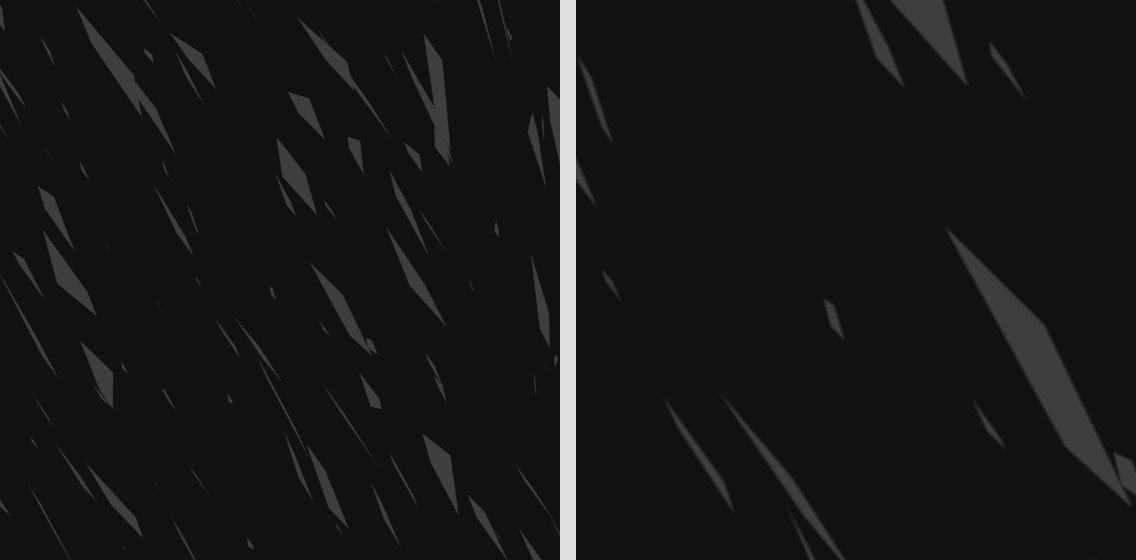
Left, the full canvas; right, a detail of the centre.
A Shadertoy shader for this pattern:

```glsl
// Slanted grey shards scattered over near-black.
// Each cell of a jittered grid holds one kinked four-sided sliver; its lean
// follows a slow field, and its coverage is the span between its two sides.

const vec3 BACKGROUND = vec3(0.065);
const vec3 SHARD_GREY = vec3(0.243);

const float CELL       = 0.11;               // grid spacing
const float PRESENCE   = 0.95;               // share of cells with a shard
const vec2  LENGTH     = vec2(0.025, 0.26);  // shortest, longest
const vec2  WIDTH      = vec2(0.004, 0.039); // thinnest, widest
const vec2  SIZE_BY_Y  = vec2(0.78, 1.05);   // scale at bottom, top
const float LEAN       = 0.52;               // main lean from vertical, radians
const float LEAN_RIGHT = 0.34;               // lean lost towards the right side
const float LEAN_NOISE = 0.22;               // random spread of the lean
const float SOFTNESS   = 0.0023;             // width of the edge blend

// Three hashed values in 0..1 for a cell and a seed.
vec3 hash3(vec2 cell, float seed) {
    vec3 p = fract(vec3(cell.xyx + seed * 17.3) * vec3(0.1031, 0.1030, 0.0973));
    p += dot(p, p.yxz + 33.33);
    return fract((p.xxy + p.yzz) * p.zyx);
}

// Rises from 0 to 1 at the knee, then falls back to 0 at the far tip.
float tent(float t, float knee) {
    return max(0.0, min(t / knee, (1.0 - t) / (1.0 - knee)));
}

// Slowly changing lean: steep on the right, softly wavering elsewhere.
float leanAt(vec2 p) {
    float right = smoothstep(0.7, 0.92, p.x) * smoothstep(0.05, 0.3, p.y);
    float waver = sin(p.x * 9.0 + p.y * 4.0) + sin(p.y * 11.0 - p.x * 5.0);
    return LEAN - LEAN_RIGHT * right + 0.05 * waver;
}

// Coverage of the shard that belongs to one cell.
float shard(vec2 p, vec2 cell) {
    vec3 place = hash3(cell, 1.0);
    vec3 shape = hash3(cell, 2.0);
    vec3 knees = hash3(cell, 3.0);
    if (place.z > PRESENCE) return 0.0;

    vec2 centre = (cell + place.xy) * CELL;
    float scale = mix(SIZE_BY_Y.x, SIZE_BY_Y.y, clamp(centre.y, 0.0, 1.0));
    float len = scale * mix(LENGTH.x, LENGTH.y, shape.x * shape.x);
    float width = mix(WIDTH.x, WIDTH.y, shape.y * shape.y)
                * smoothstep(-0.02, 0.12, len);

    // Local frame: "along" runs 0..1 from upper to lower tip.
    float lean = leanAt(centre) + LEAN_NOISE * (shape.z - 0.5);
    vec2 axis = vec2(sin(lean), -cos(lean));
    vec2 offset = p - centre;
    float along = dot(offset, axis) / len + 0.5;
    float across = dot(offset, vec2(-axis.y, axis.x));

    // The two sides bend at separate knees.
    float share = mix(0.15, 0.85, knees.z);
    float left  = -width * share * tent(along, mix(0.18, 0.82, knees.x));
    float right = width * (1.0 - share) * tent(along, mix(0.18, 0.82, knees.y));

    float beforeRight = clamp((right - across) / SOFTNESS + 0.5, 0.0, 1.0);
    float beforeLeft  = clamp((left - across) / SOFTNESS + 0.5, 0.0, 1.0);
    return beforeRight - beforeLeft;
}

void mainImage(out vec4 fragColor, in vec2 fragCoord) {
    vec2 p = fragCoord / iResolution.y;
    vec2 home = floor(p / CELL);

    // Shards are tall, so look further up and down than sideways.
    float cover = 0.0;
    for (int y = -2; y <= 2; y++)
        for (int x = -1; x <= 1; x++)
            cover = max(cover, shard(p, home + vec2(x, y)));

    fragColor = vec4(mix(BACKGROUND, SHARD_GREY, cover), 1.0);
}
```
